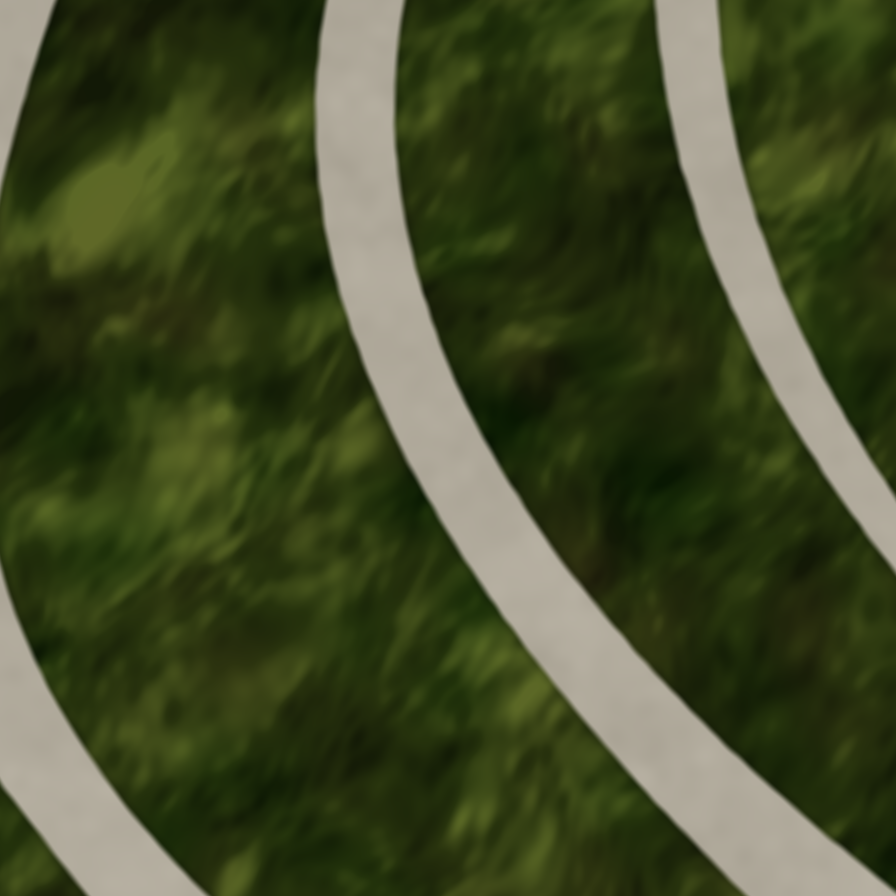
A WebGL 2 fragment shader for this texture:

```glsl
#version 300 es
precision highp float;

uniform vec2 u_resolution;
out vec4 fragColor;

// Grass palette and paint
const vec3 GRASS_DARK  = vec3(0.070, 0.098, 0.022);
const vec3 GRASS_MID   = vec3(0.152, 0.200, 0.050);
const vec3 GRASS_LIGHT = vec3(0.350, 0.405, 0.145);
const vec3 PAINT       = vec3(0.690, 0.665, 0.608);
const vec3 HUE_SHIFT   = vec3(0.030, 0.004, 0.012);

// Line borders: x as a cubic of the depth below the top edge
const vec4 OUTER_LEFT   = vec4(-0.3691,  0.1268, 0.3400,  0.0);
const vec4 OUTER_RIGHT  = vec4( 0.0625, -0.3443, 0.1770,  0.3366);
const vec4 MIDDLE_LEFT  = vec4( 0.3646, -0.1995, 0.7920, -0.1237);
const vec4 MIDDLE_RIGHT = vec4( 0.4515, -0.1776, 0.7326,  0.0);
const vec4 INNER_LEFT   = vec4( 0.7318,  0.0502, 0.5780,  0.0);
const vec4 INNER_RIGHT  = vec4( 0.8008,  0.0427, 0.5680,  0.0);

const float EDGE_BLUR    = 0.0045;
const float RIM_WIDTH    = 0.012;
const float RIM_SHADE    = 0.16;
const int   GRASS_LAYERS = 4;
const float BLADE_ANGLE  = 0.82;
const float BLADE_SQUASH = 0.52;
const float COARSE_SCALE = 7.0;
const float SCALE_STEP   = 2.1;

vec3 hash3(vec2 cell) {
    vec3 p = fract(vec3(cell.xyx) * vec3(0.1031, 0.1030, 0.0973));
    p += dot(p, p.yxz + 33.33);
    return fract((p.xxy + p.yzz) * p.zyx);
}

// Cellular noise: one soft spot of random sign and strength per cell
float spotNoise(vec2 p) {
    vec2 cell = floor(p);
    float sum = 0.0;
    for (int j = -1; j <= 1; j++) {
        for (int i = -1; i <= 1; i++) {
            vec2 id = cell + vec2(i, j);
            vec3 rnd = hash3(id);
            vec2 d = p - id - rnd.xy;
            float fall = max(1.0 - dot(d, d), 0.0);
            sum += (2.0 * rnd.z - 1.0) * fall * fall * fall;
        }
    }
    return sum;
}

vec2 rotate(vec2 p, float angle) {
    float c = cos(angle), s = sin(angle);
    return vec2(c * p.x + s * p.y, c * p.y - s * p.x);
}

// Signed distance to a border, positive on its right
float borderDistance(vec4 k, vec2 uv) {
    float t = 1.0 - uv.y;
    float x = k.x + t * (k.y + t * (k.z + t * k.w));
    float slope = k.y + t * (2.0 * k.z + 3.0 * t * k.w);
    return (uv.x - x) * inversesqrt(1.0 + slope * slope);
}

float bandDistance(vec4 left, vec4 right, vec2 uv) {
    return max(-borderDistance(left, uv), borderDistance(right, uv));
}

vec3 grassColor(vec2 uv) {
    // Gentle bending of the blades
    vec2 p = uv + 0.012 * sin(uv.yx * vec2(17.0, 13.0) + 3.0 * sin(uv * 9.0));
    float tone = 0.48;
    float scale = COARSE_SCALE;
    float weight = 0.25;
    for (int i = 0; i < GRASS_LAYERS; i++) {
        float layer = float(i);
        float angle = BLADE_ANGLE + 0.22 * sin(layer * 2.4);
        vec2 q = rotate(p, angle) * vec2(BLADE_SQUASH, 1.0) * scale;
        tone += weight * spotNoise(q + 19.7 * layer + 40.0);
        scale *= SCALE_STEP;
        weight = i == 0 ? 0.29 : weight * 0.76;
    }
    vec3 color = mix(GRASS_DARK, GRASS_MID, clamp(2.0 * tone, 0.0, 1.0));
    color = mix(color, GRASS_LIGHT, clamp(2.0 * tone - 1.0, 0.0, 1.0));
    return color + HUE_SHIFT * spotNoise(p * 11.0 + 70.0);
}

vec3 paintColor(vec2 uv) {
    float mottle = 0.018 * spotNoise(uv * 14.0 + 5.0) + 0.012 * spotNoise(uv * 45.0 + 90.0);
    return PAINT + mottle + 0.015 * (0.5 - uv.y);
}

void main() {
    vec2 uv = gl_FragCoord.xy / u_resolution;
    float blur = max(EDGE_BLUR, 0.75 / min(u_resolution.x, u_resolution.y));

    float d = bandDistance(OUTER_LEFT, OUTER_RIGHT, uv);
    d = min(d, bandDistance(MIDDLE_LEFT, MIDDLE_RIGHT, uv));
    d = min(d, bandDistance(INNER_LEFT, INNER_RIGHT, uv));
    d += 0.0008 * spotNoise(uv * 50.0);

    // Grass darkens slightly beside the painted lines
    float rim = 1.0 - smoothstep(0.0, RIM_WIDTH, d);
    vec3 grass = grassColor(uv) * (1.0 - RIM_SHADE * rim);
    float coverage = 1.0 - smoothstep(-blur, blur, d);
    fragColor = vec4(mix(grass, paintColor(uv), coverage), 1.0);
}
```
